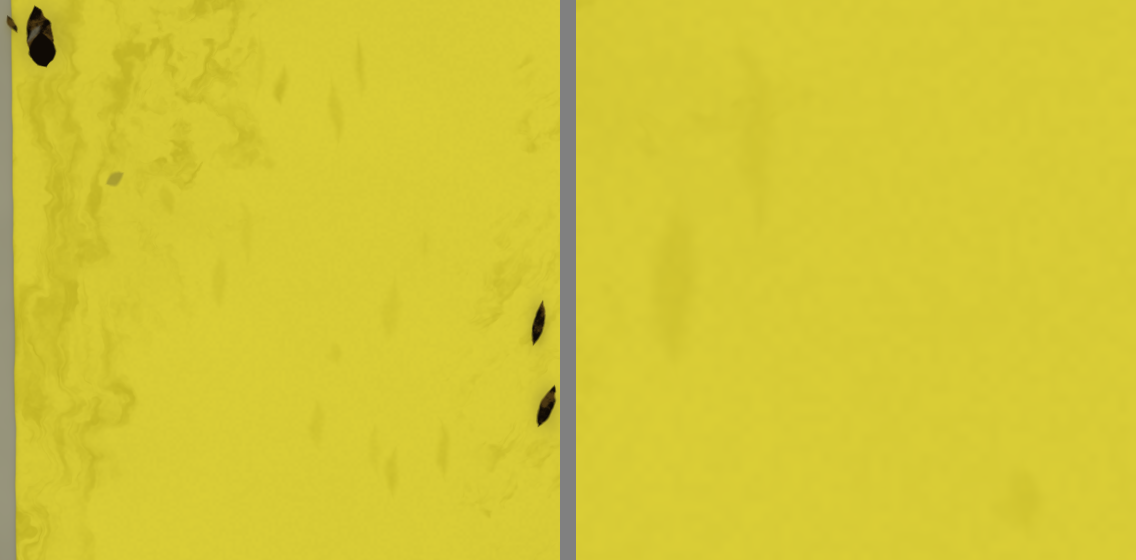
Left: the whole. Right: its middle third, enlarged.
Write a Shadertoy shader that draws this texture.

```glsl
// Weathered yellow painted board with faint streaky stains, dark chips and a grey left edge.

const vec3 PAINT = vec3(0.845, 0.797, 0.210);
const vec3 STAIN = vec3(0.765, 0.715, 0.145);
const vec3 OLIVE = vec3(0.50, 0.46, 0.18);
const vec3 BROWN = vec3(0.30, 0.22, 0.07);
const vec3 BLACK = vec3(0.06, 0.04, 0.02);
const vec3 GREY = vec3(0.585, 0.575, 0.480);

float hash(vec2 p) {
    vec3 q = fract(p.xyx * 0.1031);
    q += dot(q, q.yzx + 33.33);
    return fract((q.x + q.y) * q.z);
}

float noise(vec2 p) {
    vec2 i = floor(p), f = fract(p);
    f = f * f * (3.0 - 2.0 * f);
    return mix(mix(hash(i), hash(i + vec2(1, 0)), f.x),
               mix(hash(i + vec2(0, 1)), hash(i + vec2(1, 1)), f.x), f.y);
}

float fbm(vec2 p) {
    float sum = 0.0, amp = 0.533;
    for (int i = 0; i < 4; i++) {
        sum += amp * noise(p);
        p = mat2(1.6, 1.2, -1.2, 1.6) * p + 17.3;
        amp *= 0.5;
    }
    return sum;
}

// Stretched noise that keeps its direction through all octaves
float streaks(vec2 p) {
    return 0.55 * noise(p) + 0.28 * noise(p * 2.1 + 9.0) + 0.17 * noise(p * 4.3 + 31.0);
}

// Soft lens shape with pointed ends, leaning to the right by tilt
float spindle(vec2 p, vec2 halfSize, float tilt, float soft) {
    float c = cos(tilt), s = sin(tilt);
    vec2 q = vec2(p.x * c - p.y * s, p.x * s + p.y * c);
    float t = q.y / halfSize.y;
    return 1.0 - smoothstep(-soft, soft, abs(q.x) - halfSize.x * (1.0 - t * t));
}

float halo(vec2 p, vec2 size) {
    p /= size;
    return exp(-dot(p, p));
}

// Vertical drip marks scattered over the middle
float drips(vec2 p) {
    float mark = 0.0;
    for (int i = 0; i < 15; i++) {
        float k = float(i);
        vec2 centre = vec2(mix(0.27, 0.82, hash(vec2(k, 3.0))), mix(0.08, 0.92, hash(vec2(k, 8.0))));
        vec2 size = vec2(mix(0.005, 0.012, hash(vec2(k, 15.0))), mix(0.022, 0.058, hash(vec2(k, 21.0))));
        float lean = 0.25 * (hash(vec2(k, 27.0)) - 0.5);
        float strength = mix(0.3, 0.8, hash(vec2(k, 34.0)));
        mark = max(mark, strength * spindle(p - centre, size, lean, 0.008));
    }
    return mark;
}

// Dark chip with a brown, mottled body and a dirty rim
vec3 chip(vec3 base, vec2 p, vec2 halfSize, float tilt, float mottle) {
    base = mix(base, OLIVE, 0.42 * halo(p, halfSize * vec2(1.8, 1.0)));
    vec3 body = mix(BLACK, BROWN, smoothstep(0.3, 0.7, mottle));
    return mix(base, body, spindle(p, halfSize, tilt, 0.0028));
}

void mainImage(out vec4 fragColor, in vec2 fragCoord) {
    vec2 uv = fragCoord / iResolution.xy;
    vec2 warp = vec2(fbm(uv * 18.0), fbm(uv * 18.0 + 40.0)) - 0.5;
    float mottle = fbm(uv * 75.0);

    // Stained zones at the left and right
    float leftLimit = 0.17 + 0.30 * smoothstep(0.0, 1.0, uv.y);
    float leftZone = 1.0 - smoothstep(-0.07, 0.05, uv.x - leftLimit + 0.25 * warp.x);
    float rightLimit = 0.80 + 0.32 * abs(uv.y - 0.30);
    float rightZone = smoothstep(-0.04, 0.07, uv.x - rightLimit + 0.25 * warp.y);

    // Upright streaks near the left edge, curled smears elsewhere
    float upright = streaks(vec2(uv.x * 38.0 + 3.0 * warp.x, uv.y * 5.0));
    float curled = fbm(uv * vec2(24.0, 17.0) + 3.5 * warp);
    float slanted = streaks(vec2(uv.x + uv.y, (uv.y - uv.x) * 2.6) * 14.0 + 2.5 * warp);
    float streakShare = 1.0 - smoothstep(0.15, 0.36, uv.x);
    float leftStain = smoothstep(0.42, 0.78, mix(curled, upright, 0.7 * streakShare));
    float rightStain = smoothstep(0.46, 0.80, mix(slanted, curled, 0.35));

    float stain = max(leftZone * (0.12 + 0.95 * leftStain), 0.75 * rightZone * rightStain);
    stain = max(stain, drips(uv + 0.03 * warp) * (0.55 + 0.7 * curled));
    vec3 colour = mix(PAINT, STAIN, clamp(stain, 0.0, 1.0));

    // Slow shading and fine grain
    colour *= 1.0 + 0.02 * (fbm(uv * 5.0) - 0.5) + 0.018 * (noise(uv * 170.0) - 0.5);

    // Small smudge and two chips at the right
    vec2 rough = uv + 0.012 * warp + 0.004 * (mottle - 0.5);
    colour = mix(colour, OLIVE, 0.5 * spindle(rough - vec2(0.207, 0.682), vec2(0.010, 0.017), 1.1, 0.004));
    colour = chip(colour, rough - vec2(0.961, 0.423), vec2(0.010, 0.040), 0.20, mottle);
    colour = chip(colour, rough - vec2(0.976, 0.271), vec2(0.012, 0.038), 0.35, mottle);

    // Grey background beyond the board, darker along the edge
    float edge = uv.x - mix(0.030, 0.020, uv.y) + 0.003 * (noise(vec2(uv.y * 30.0, 2.0)) - 0.5);
    vec3 backdrop = GREY * (0.97 + 0.06 * fbm(uv * 9.0));
    colour = mix(backdrop, colour, smoothstep(-0.002, 0.002, edge));
    colour *= 1.0 - 0.10 * exp(-abs(edge) / 0.003);

    // Large knot at the upper left: brown top, pale fleck, black lower half
    colour = chip(colour, rough - vec2(0.022, 0.959), vec2(0.006, 0.016), -0.5, mottle);
    colour = chip(colour, rough - vec2(0.072, 0.937), vec2(0.025, 0.055), -0.15, mottle);
    colour = mix(colour, GREY * 0.75, 0.7 * spindle(rough - vec2(0.060, 0.942), vec2(0.006, 0.016), 0.7, 0.004));
    colour = mix(colour, BLACK, spindle(rough - vec2(0.075, 0.913), vec2(0.024, 0.030), -0.1, 0.003));

    fragColor = vec4(colour, 1.0);
}
```
